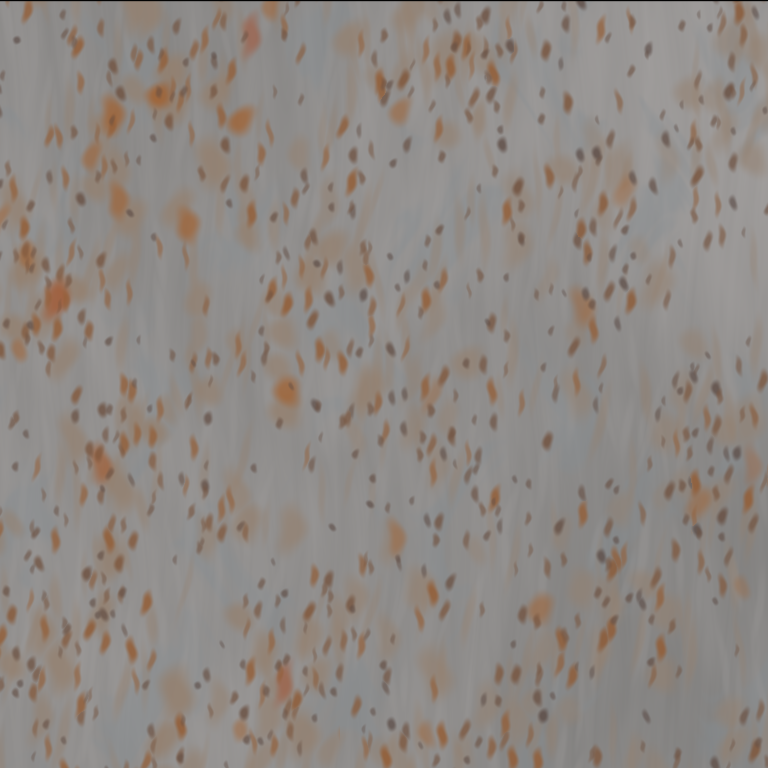
Give the GLSL for this texture, as a Shadertoy shader.

```glsl
// Weathered grey sheet metal with upright rust flecks, soft stains and faint vertical streaks.

const vec3 STEEL_DARK  = vec3(0.515, 0.51, 0.505);
const vec3 STEEL_LIGHT = vec3(0.61, 0.60, 0.595);
const vec3 STEEL_BLUE  = vec3(0.52, 0.55, 0.57);
const vec3 STAIN       = vec3(0.58, 0.50, 0.43);
const vec3 DARK_RUST   = vec3(0.36, 0.30, 0.28);
const vec3 BROWN_RUST  = vec3(0.47, 0.33, 0.24);
const vec3 ORANGE_RUST = vec3(0.63, 0.38, 0.19);
const vec3 RED_RUST    = vec3(0.64, 0.32, 0.20);

vec3 hash3(vec2 p, float seed) {
    vec3 q = fract(vec3(p.xyx + seed * 7.31) * vec3(0.1031, 0.1030, 0.0973));
    q += dot(q, q.yxz + 33.33);
    return fract((q.xxy + q.yzz) * q.zyx);
}

// Layered, rotated and warped sines, about -1 to 1.
float waves(vec2 p, float seed) {
    float sum = 0.0, weight = 0.5;
    p += seed * vec2(3.7, 1.9);
    for (int i = 0; i < 4; i++) {
        p += 0.7 * sin(p.yx * 1.3 + seed);
        sum += weight * sin(p.x) * cos(p.y);
        p = mat2(1.36, -1.05, 1.05, 1.36) * p;
        weight *= 0.62;
    }
    return sum * 1.3;
}

// Places where rust gathers, 0 to 1.
float rustiness(vec2 uv) {
    return smoothstep(-0.55, 0.65, waves(uv * vec2(17.0, 13.0), 2.0));
}

// Soft leaning ellipses, one per cell: x is coverage, y a random tone.
vec2 scatter(vec2 uv, vec2 cells, vec2 radius, float density, float clustering, float seed) {
    vec2 home = floor(uv * cells);
    vec2 best = vec2(0.0);
    for (int j = -1; j <= 1; j++)
    for (int i = -1; i <= 1; i++) {
        vec2 cell = home + vec2(float(i), float(j));
        vec3 place = hash3(cell, seed);
        vec3 look = hash3(cell, seed + 5.0);
        vec2 centre = (cell + place.xy) / cells;
        float chance = density * mix(1.0, 1.8 * rustiness(centre), clustering);
        vec2 d = uv - centre;
        d.x -= (look.x - 0.4) * 0.5 * d.y;
        d.x += 0.15 * radius.x * sin(d.y / radius.y * 4.0 + look.z * 6.28);
        d /= radius * (0.65 + 0.65 * look.yz);
        float cover = smoothstep(0.0, 0.75, 1.0 - length(d)) * step(place.z, chance);
        cover *= mix(0.55, 1.0, look.y);
        if (cover > best.x) best = vec2(cover, look.z);
    }
    return best;
}

// Broad sheen and cool patches of the bare sheet.
vec3 steel(vec2 uv) {
    float sheen = 0.52 + 0.28 * waves(uv * vec2(5.0, 4.0), 1.0);
    sheen += 0.45 * (1.0 - smoothstep(0.0, 0.55, distance(uv, vec2(0.93, 0.76))));
    sheen -= 0.35 * (1.0 - smoothstep(0.0, 0.6, distance(uv, vec2(0.85, 0.1))));
    sheen += 0.15 * waves(uv * vec2(85.0, 9.0), 4.0);
    vec3 color = mix(STEEL_DARK, STEEL_LIGHT, clamp(sheen, -0.1, 1.25));
    float cool = smoothstep(0.15, 0.8, waves(uv * vec2(24.0, 15.0), 6.0));
    return mix(color, STEEL_BLUE, 0.4 * cool);
}

vec3 layer(vec3 base, vec3 paint, float amount) {
    return mix(base, paint, clamp(amount, 0.0, 1.0));
}

void mainImage(out vec4 fragColor, in vec2 fragCoord) {
    vec2 uv = fragCoord / iResolution.xy;
    float leftness = 1.0 - smoothstep(0.1, 0.9, uv.x);
    vec3 color = steel(uv);

    // Faint runs and warm stains
    vec2 paleRun = scatter(uv, vec2(44.0, 9.0), vec2(0.008, 0.065), 0.5, 0.0, 1.0);
    vec2 warmRun = scatter(uv, vec2(38.0, 11.0), vec2(0.009, 0.055), 0.45, 0.6, 2.0);
    vec2 stain = scatter(uv, vec2(22.0, 15.0), vec2(0.024, 0.040), 0.5, 0.9, 3.0);
    color = layer(color, STEEL_LIGHT, 0.35 * paleRun.x);
    color = layer(color, STAIN, 0.45 * warmRun.x);
    color = layer(color, STAIN, stain.x * mix(0.55, 0.85, leftness));

    // Larger orange blooms, commoner on the left
    vec2 bloom = scatter(uv, vec2(15.0, 12.0), vec2(0.019, 0.032), 0.10 + 0.13 * leftness, 0.7, 4.0);
    vec3 bloomColor = mix(ORANGE_RUST, RED_RUST, smoothstep(0.75, 0.95, bloom.y));
    color = layer(color, bloomColor, bloom.x * mix(0.5, 0.85, leftness));

    // Upright flecks, from orange brown to nearly black
    vec2 fleck = scatter(uv, vec2(42.0, 26.0), vec2(0.0073, 0.0185), 0.42, 0.8, 7.0);
    vec2 speck = scatter(uv, vec2(52.0, 38.0), vec2(0.0055, 0.011), 0.20, 0.6, 8.0);
    float orange = smoothstep(0.55, 1.0, fleck.y + 0.35 * leftness);
    vec3 fleckColor = mix(DARK_RUST, BROWN_RUST, smoothstep(0.1, 0.6, fleck.y + 0.25 * leftness));
    fleckColor = mix(fleckColor, ORANGE_RUST, 0.65 * orange);
    color = layer(color, fleckColor, 0.85 * fleck.x);
    color = layer(color, mix(DARK_RUST, BROWN_RUST, speck.y), 0.7 * speck.x);

    // Thin shadow along the top edge
    color *= smoothstep(0.0, 0.002, 0.9995 - uv.y);
    fragColor = vec4(color, 1.0);
}
```
